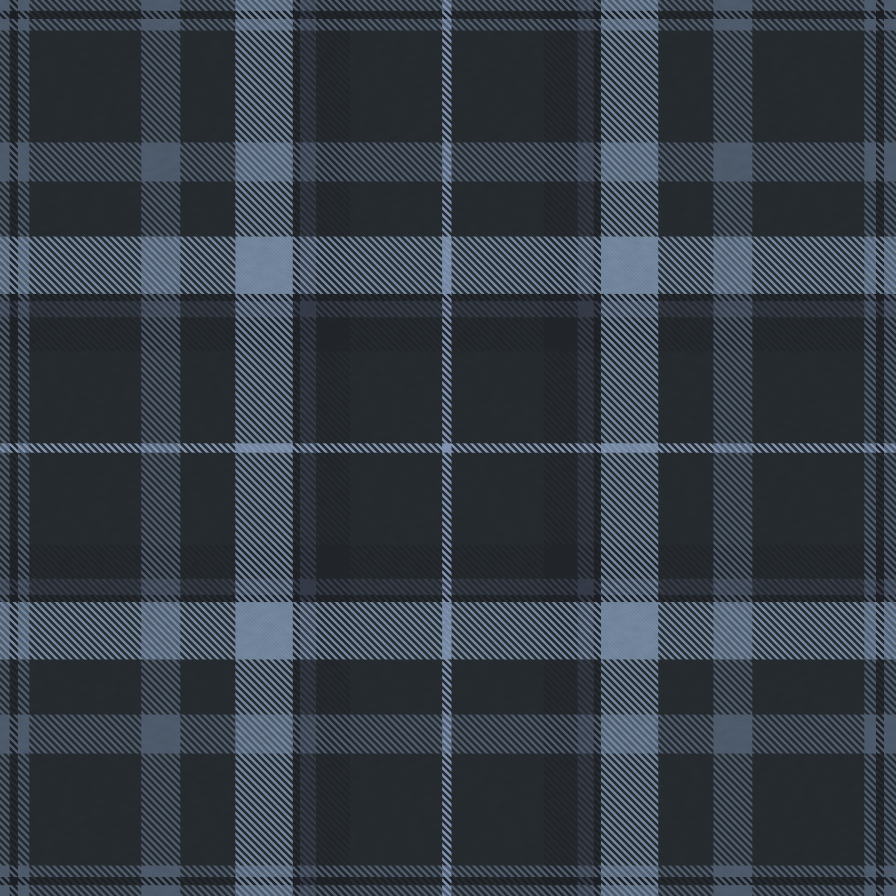
This texture is drawn by a Shadertoy shader. Its source:

```glsl
const vec3 GROUND = vec3(0.146, 0.166, 0.184);
const vec3 BLACK  = vec3(0.112, 0.122, 0.140);
const vec3 SHADE  = vec3(0.130, 0.144, 0.162);
const vec3 NAVY   = vec3(0.205, 0.228, 0.278);
const vec3 SLATE  = vec3(0.305, 0.355, 0.420);
const vec3 STEEL  = vec3(0.445, 0.520, 0.610);
const vec3 PALE   = vec3(0.500, 0.570, 0.680);

const float TWILL_COUNT = 128.0;            // diagonal ribs across the canvas
const vec2 SETT_CENTER = vec2(0.4987, 0.5); // mirror axes of the stripes

// Coverage of the interval from lo to hi with soft edges.
float band(float d, float lo, float hi, float soft) {
    return smoothstep(lo - soft, lo + soft, d)
         - smoothstep(hi - soft, hi + soft, d);
}

// Yarn colour at distance d from the mirror axis.
vec3 sett(float d, float soft) {
    vec3 c = GROUND;
    c = mix(c, SHADE, band(d, 0.108, 0.146, soft));
    c = mix(c, NAVY,  band(d, 0.146, 0.164, soft));
    c = mix(c, BLACK, band(d, 0.164, 0.172, soft));
    c = mix(c, STEEL, band(d, 0.172, 0.236, soft));
    c = mix(c, SLATE, band(d, 0.2975, 0.341, soft));
    c = mix(c, SLATE, band(d, 0.466, 0.479, soft));
    c = mix(c, BLACK, band(d, 0.479, 0.488, soft));
    c = mix(c, SLATE, band(d, 0.488, 0.6, soft));
    return mix(c, PALE, band(d, -0.1, 0.0052, soft));
}

// Distance to the nearest mirror axis, repeating once per unit.
vec2 mirrorDistance(vec2 p, vec2 center) {
    return abs(fract(p - center + 0.5) - 0.5);
}

// 0 where the warp is on top, 1 where the weft is.
float twill(float phase, float soft) {
    float tri = abs(fract(phase) - 0.5);
    return smoothstep(0.25 - soft, 0.25 + soft, tri);
}

// Layered sines give each yarn a faint unevenness.
float yarnGrain(vec2 p) {
    float sum = 0.0;
    float amp = 0.5;
    for (int i = 0; i < 4; i++) {
        sum += amp * sin(p.x + 1.7 * sin(p.y)) * sin(p.y * 1.3 + sin(p.x * 0.7));
        p = mat2(0.8, 0.6, -0.6, 0.8) * p * 1.9 + 2.3;
        amp *= 0.6;
    }
    return sum;
}

void mainImage(out vec4 fragColor, in vec2 fragCoord) {
    vec2 uv = fragCoord / iResolution.y;
    float pixel = 1.0 / iResolution.y;

    // Warp and weft share one stripe sequence.
    vec2 d = mirrorDistance(uv, SETT_CENTER);
    float edge = max(0.6 * pixel, 0.0006);
    vec3 warp = sett(d.x, edge);
    vec3 weft = sett(d.y, edge);

    // Interlace along falling diagonals.
    float phase = (uv.x + uv.y) * TWILL_COUNT;
    float soft = clamp(0.7 * TWILL_COUNT * pixel, 0.06, 0.22);
    vec3 cloth = mix(warp, weft, twill(phase, soft));

    // Rib relief and uneven yarn.
    float relief = 0.035 * cos(12.56637 * phase + 0.8);
    float grain = 0.035 * yarnGrain(uv * vec2(170.0, 190.0));
    fragColor = vec4(cloth * (1.0 + relief + grain), 1.0);
}
```
